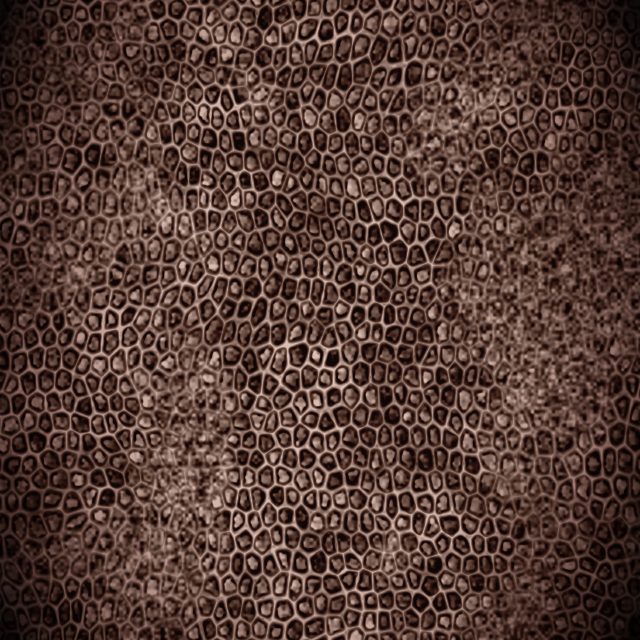
A three.js fragment shader for this texture:

```glsl
varying vec2 vUv;

#define CELLS vec2(39.0, 30.0)
#define JITTER 0.5
#define WARP 0.035
#define ROUNDING 15.0
#define RIDGE_WIDTH 0.10
#define RIDGE_TONE 0.64
#define RING_TONE 0.07
#define CORE_TONE 0.42
#define GRAIN 0.55
#define WEAR 0.65
#define VIGNETTE 0.9

float hash(vec2 p) {
  vec3 q = fract(p.xyx * 0.1031);
  q += dot(q, q.yzx + 33.33);
  return fract((q.x + q.y) * q.z);
}

vec2 hash2(vec2 p) {
  return vec2(hash(p), hash(p + 71.7));
}

float noise(vec2 p) {
  vec2 i = floor(p), f = fract(p);
  f = f * f * (3.0 - 2.0 * f);
  vec2 e = vec2(1.0, 0.0);
  return mix(mix(hash(i), hash(i + e.xy), f.x),
             mix(hash(i + e.yx), hash(i + e.xx), f.x), f.y);
}

float fbm(vec2 p) {
  float sum = 0.0, amp = 0.5;
  for (int i = 0; i < 4; i++) {
    sum += amp * noise(p);
    p = p * 2.03 + 17.3;
    amp *= 0.5;
  }
  return sum / 0.9375;
}

// Jittered scale centre on staggered rows
vec2 scaleCentre(vec2 cell) {
  float stagger = 0.5 * mod(cell.y, 2.0) - 0.25;
  return cell + 0.5 + vec2(stagger, 0.0) + JITTER * (hash2(cell) - 0.5);
}

// Returns offset to the nearest centre, rounded border distance and scale id
vec4 scales(vec2 p) {
  vec2 base = floor(p), nearest = vec2(0.0), id = base;
  float best = 1e3;
  for (int y = -2; y <= 2; y++) {
    for (int x = -2; x <= 2; x++) {
      vec2 cell = base + vec2(float(x), float(y));
      vec2 r = scaleCentre(cell) - p;
      float d = dot(r, r);
      if (d < best) { best = d; nearest = r; id = cell; }
    }
  }
  float sum = 0.0;
  for (int y = -2; y <= 2; y++) {
    for (int x = -2; x <= 2; x++) {
      vec2 r = scaleCentre(id + vec2(float(x), float(y))) - p;
      vec2 across = r - nearest;
      if (dot(across, across) > 1e-4)
        sum += exp(-ROUNDING * dot(0.5 * (r + nearest), normalize(across)));
    }
  }
  return vec4(nearest, -log(sum) / ROUNDING, hash(id + 5.1));
}

// Warm brown ramp from near black to pale tan
vec3 leather(float tone) {
  tone = clamp(tone, 0.06, 0.86);
  return max(vec3(tone, tone - 0.11, tone - 0.155), tone * vec3(1.0, 0.45, 0.4));
}

void main() {
  vec2 uv = vUv;
  vec2 warp = vec2(noise(uv * 5.0), noise(uv * 5.0 + 40.0)) - 0.5;
  vec4 s = scales((uv + WARP * warp) * CELLS);

  // Grain breaks up the rings and ridges
  float fine = noise(uv * 185.0) - 0.5;
  float medium = noise(uv * 95.0 + 9.0) - 0.5;
  float grain = 0.6 * fine + 0.4 * medium;
  float d = s.z + 0.13 * medium + 0.08 * fine;

  // Pale ridge, dark ring and brown core of each scale
  float ridge = 1.0 - smoothstep(-0.04, 1.5 * RIDGE_WIDTH, d);
  float core = smoothstep(0.17, 0.30, d);
  float coreTone = CORE_TONE * (0.55 + 0.8 * s.w) + 0.3 * s.x;
  float tone = mix(RING_TONE + 0.1 * s.w, coreTone, core);
  float ridgeTone = RIDGE_TONE + 0.6 * (fbm(uv * 18.0) - 0.5);
  tone = mix(tone, ridgeTone, ridge) + GRAIN * grain;

  // Worn patches where the scales fade into rough skin
  float wear = smoothstep(0.50, 0.72, fbm(uv * vec2(5.0, 4.0) + 3.7));
  float rough = 0.43 + 1.0 * grain;
  tone = mix(tone, rough, WEAR * wear);
  tone *= 0.84 + 0.5 * fbm(uv * 6.0 + 21.0);

  // Dark, redder sides and corners
  vec2 c = abs(uv - 0.5) * 2.0;
  float edge = 0.5 * pow(c.x, 3.5) + 0.12 * pow(c.y, 4.0) + 0.45 * c.x * c.x * c.y * c.y;
  float shade = 1.0 - VIGNETTE * clamp(edge, 0.0, 1.0);
  vec3 color = leather(tone * 1.06) * shade;
  color *= mix(vec3(1.0), vec3(1.02, 0.82, 0.8), clamp(edge * 1.6, 0.0, 1.0));

  gl_FragColor = vec4(color, 1.0);
}
```
